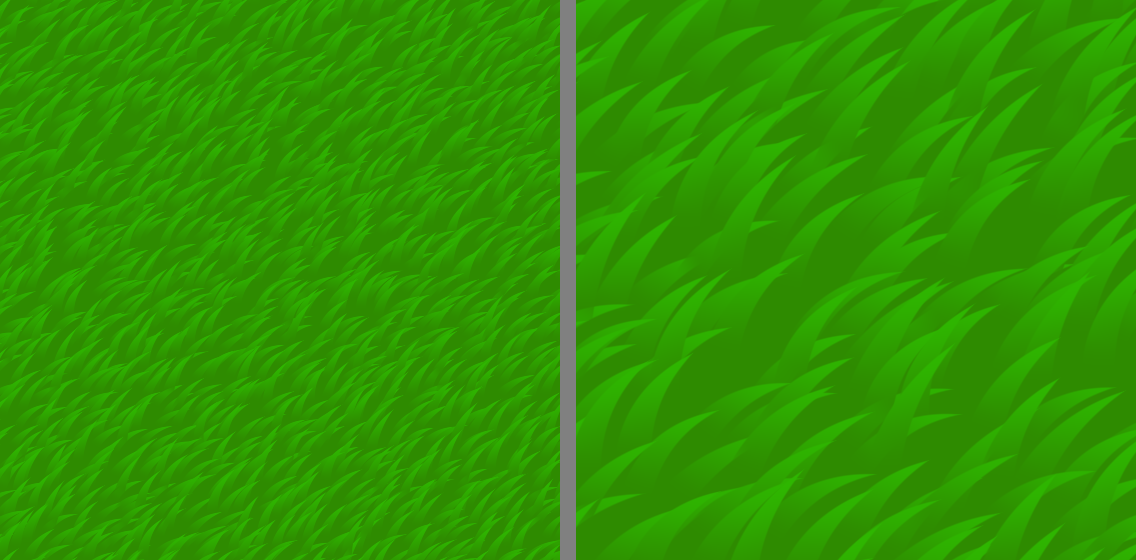
Left: the whole. Right: its middle third, enlarged.
Reproduce this texture procedurally as a Shadertoy shader.

```glsl
const vec3 SHADE_GREEN = vec3(0.18, 0.545, 0.0);
const vec3 TIP_GREEN = vec3(0.18, 0.715, 0.0);
const float CELLS = 34.0;                       // blades across the canvas
const vec2 LEAN = vec2(0.48, 1.16);             // flattest, steepest angle
const vec2 BLADE_LENGTH = vec2(0.066, 0.098);
const vec2 HALF_WIDTH = vec2(0.0095, 0.0135);
const vec2 BEND = vec2(0.08, 0.15);             // bulge relative to length
const float TAPER = 0.8;
const float ROOT_FADE = 0.28;
const float SIDE_SHADE = 0.10;
const float EDGE_SOFTNESS = 0.0014;

vec4 hash42(vec2 p) {
    vec4 q = fract(p.xyxy * vec4(0.1031, 0.1030, 0.0973, 0.1099));
    q += dot(q, q.wzxy + 33.33);
    return fract((q.xxyz + q.yzzw) * q.zywx);
}

// Returns coverage in x and brightness from root to tip in y.
vec2 grassBlade(vec2 p, vec4 rnd) {
    float angle = mix(LEAN.x, LEAN.y, rnd.x);
    float len = mix(BLADE_LENGTH.x, BLADE_LENGTH.y, 0.4 * rnd.x + 0.6 * rnd.y);
    float width = mix(HALF_WIDTH.x, HALF_WIDTH.y, 0.6 * rnd.x + 0.4 * rnd.z);
    float bend = mix(BEND.x, BEND.y, rnd.w);

    vec2 along = vec2(cos(angle), sin(angle));
    vec2 across = vec2(along.y, -along.x);
    float t = dot(p, along) / len;
    if (t <= 0.0 || t >= 1.0) return vec2(0.0);

    float side = dot(p, across) + 4.0 * bend * len * t * (1.0 - t);
    float halfWidth = width * pow(1.0 - t, TAPER);
    float soft = max(EDGE_SOFTNESS, 1.2 / iResolution.y);
    float cover = smoothstep(0.0, soft, halfWidth - abs(side));
    cover *= smoothstep(0.0, ROOT_FADE, t);

    float light = smoothstep(0.0, 0.9, t - SIDE_SHADE * side / width);
    return vec2(cover, light * mix(0.88, 1.0, rnd.x));
}

void mainImage(out vec4 fragColor, in vec2 fragCoord) {
    vec2 uv = fragCoord / iResolution.y;
    vec2 home = floor(uv * CELLS);
    vec3 color = SHADE_GREEN;

    // Paint rows from back to front so lower blades overlap upper roots.
    for (int row = 1; row >= -4; row--) {
        for (int col = -4; col <= 1; col++) {
            vec2 cell = home + vec2(col, row);
            vec2 root = (cell + hash42(cell + 71.0).xy) / CELLS;
            vec2 blade = grassBlade(uv - root, hash42(cell + 213.0));
            color = mix(color, mix(SHADE_GREEN, TIP_GREEN, blade.y), blade.x);
        }
    }
    fragColor = vec4(color, 1.0);
}
```
